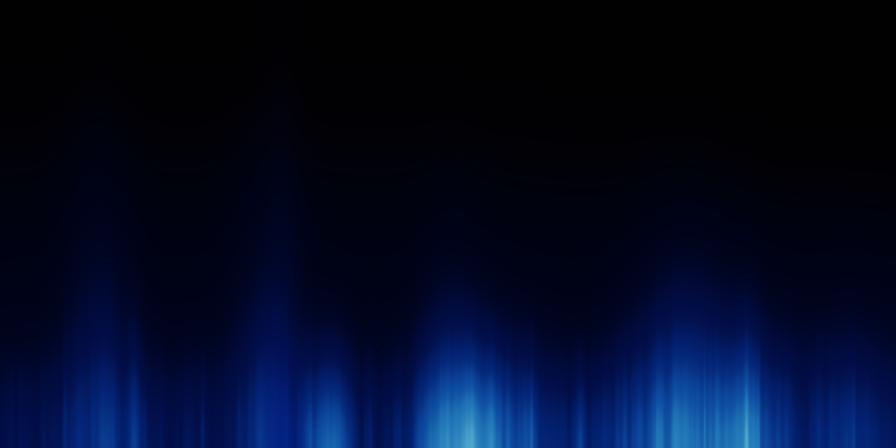
Reproduce this background procedurally as a Shadertoy shader.

```glsl
float hash(float n) {
    n = fract(n * 0.1031);
    n *= n + 33.33;
    return fract(n * (n + n));
}

float noise(float x) {
    float cell = floor(x);
    return mix(hash(cell), hash(cell + 1.0), smoothstep(0.0, 1.0, x - cell));
}

// Each beam: centre, half width, height, strength
const vec4 BEAMS[12] = vec4[12](
    vec4(0.110, 0.040, 0.52, 0.23), vec4(0.150, 0.008, 0.22, 0.26),
    vec4(0.295, 0.040, 0.46, 0.22), vec4(0.368, 0.026, 0.19, 0.48),
    vec4(0.502, 0.035, 0.32, 0.28), vec4(0.540, 0.062, 0.21, 0.60),
    vec4(0.646, 0.008, 0.15, 0.25), vec4(0.765, 0.058, 0.33, 0.52),
    vec4(0.835, 0.016, 0.24, 0.32), vec4(0.860, 0.070, 0.26, 0.20),
    vec4(0.960, 0.050, 0.28, 0.15), vec4(0.695, 0.030, 0.20, 0.16)
);

float beamLight(vec2 uv) {
    float light = 0.0;
    for (int i = 0; i < 12; i++) {
        vec4 beam = BEAMS[i];
        float across = (uv.x - beam.x) / beam.y;
        float along = pow(uv.y / beam.z, 1.6);
        light += beam.w * exp(-across * across - along);
    }
    return light;
}

// Fine vertical streaks at three widths
float streaks(float x) {
    float sum = 0.0;
    float frequency = 42.0;
    float weight = 0.5;
    for (int i = 0; i < 3; i++) {
        sum += weight * (noise(x * frequency + 17.0 * float(i)) - 0.5);
        frequency *= 2.3;
        weight *= 0.75;
    }
    return sum + 0.45 * pow(noise(x * 150.0 + 71.0), 7.0);
}

// Black through navy and blue to pale cyan
vec3 lightColor(float light) {
    vec3 color = mix(vec3(0.003, 0.003, 0.008), vec3(0.0, 0.012, 0.10), smoothstep(0.0, 0.2, light));
    color = mix(color, vec3(0.005, 0.05, 0.27), smoothstep(0.17, 0.40, light));
    color = mix(color, vec3(0.015, 0.14, 0.46), smoothstep(0.36, 0.60, light));
    color = mix(color, vec3(0.05, 0.29, 0.62), smoothstep(0.55, 0.80, light));
    color = mix(color, vec3(0.13, 0.47, 0.72), smoothstep(0.75, 1.0, light));
    return mix(color, vec3(0.32, 0.66, 0.80), smoothstep(0.95, 1.25, light));
}

void mainImage(out vec4 fragColor, in vec2 fragCoord) {
    vec2 uv = fragCoord / iResolution.xy;

    // Ambient haze, thinner toward the upper right
    float hazeTop = 1.0 - 0.18 * smoothstep(0.4, 1.0, uv.x);
    float haze = 0.15 * (1.0 - smoothstep(0.25, hazeTop, uv.y));
    haze += 0.26 * exp(-uv.y * uv.y / 0.045);

    // Beams shaded by streaks that fade with height
    float light = haze + beamLight(uv);
    float streakFade = exp(-pow(uv.y / 0.24, 1.7));
    light *= 1.0 + 0.48 * streaks(uv.x) * streakFade;

    // Deeper blue tint beside the left beams
    vec3 color = lightColor(light);
    float tint = exp(-pow((uv.x - 0.315) / 0.022, 2.0) - uv.y / 0.25);
    color = mix(color, vec3(0.01, 0.11, 0.53), 0.6 * tint);

    fragColor = vec4(color, 1.0);
}
```
